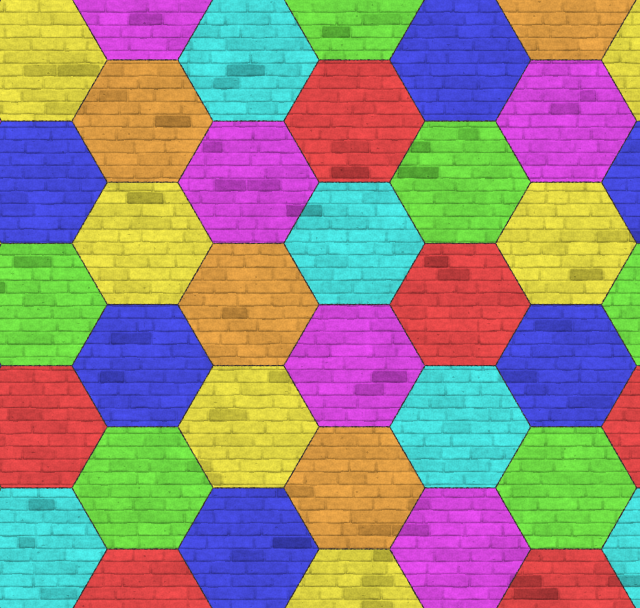
This pattern is drawn by a Shadertoy shader. Its source:

```glsl
#define HEX_HEIGHT 0.2011
#define HEX_ORIGIN vec2(0.0603, 0.0986)
#define COURSE 0.0210
#define BRICK_LENGTH 0.056
#define LENGTH_JITTER 0.55
#define MORTAR 0.0013
#define CORNER 0.0022
#define DARK_BRICKS 0.07
#define GRAIN 0.09
#define OUTLINE 0.0010
#define OUTLINE_COLOR vec3(0.22, 0.19, 0.19)

const vec3 PALETTE[7] = vec3[7](
    vec3(0.84, 0.28, 0.87),  // magenta
    vec3(0.86, 0.61, 0.27),  // orange
    vec3(0.88, 0.84, 0.27),  // yellow
    vec3(0.27, 0.29, 0.86),  // blue
    vec3(0.44, 0.86, 0.27),  // green
    vec3(0.87, 0.28, 0.28),  // red
    vec3(0.28, 0.86, 0.85)   // cyan
);
const int COLUMN_START[6] = int[6](2, 0, 6, 4, 3, 0);

float hash(vec2 p) {
    vec3 q = fract(p.xyx * vec3(0.1031, 0.1030, 0.0973));
    q += dot(q, q.yzx + 33.33);
    return fract((q.x + q.y) * q.z);
}

float cornerSlope(vec2 cell, vec2 f, vec2 corner) {
    float a = 6.2832 * hash(cell + corner);
    return dot(vec2(cos(a), sin(a)), f - corner);
}

float gradientNoise(vec2 p) {
    vec2 i = floor(p), f = p - i;
    vec2 u = f * f * f * (f * (f * 6.0 - 15.0) + 10.0);
    return mix(mix(cornerSlope(i, f, vec2(0, 0)), cornerSlope(i, f, vec2(1, 0)), u.x),
               mix(cornerSlope(i, f, vec2(0, 1)), cornerSlope(i, f, vec2(1, 1)), u.x), u.y);
}

// Column and row of the flat-topped hexagon in xy, distance to its edge in z
vec3 hexCell(vec2 p) {
    vec2 period = HEX_HEIGHT * vec2(1.7320508, 1.0);
    vec2 shift = period * vec2(0.5, -0.5);
    vec2 even = round(p / period), odd = round((p - shift) / period);
    vec2 a = p - even * period, b = p - shift - odd * period;
    bool isEven = dot(a, a) < dot(b, b);
    vec2 q = abs(isEven ? a : b);
    float edge = 0.5 * HEX_HEIGHT - max(q.y, dot(q, vec2(0.8660254, 0.5)));
    return isEven ? vec3(2.0 * even.x, even.y, edge)
                  : vec3(2.0 * odd.x + 1.0, odd.y, edge);
}

// Colours step down each column; one pair in the sixth column is swapped
vec3 hexColor(vec2 cell) {
    int column = int(mod(cell.x, 6.0));
    float row = cell.y;
    if (column == 5 && row < 2.0) row = 1.0 - row;
    return PALETTE[int(mod(float(COLUMN_START[column]) + row, 7.0))];
}

float jointAt(float i, float course) {
    return i + LENGTH_JITTER * hash(vec2(i + 57.0, course + 11.0));
}

// Brightness of the painted brickwork, about 1 on average
float brickTone(vec2 p, float px) {
    // Uneven courses and unequal brick lengths
    vec2 w = p + 0.0016 * vec2(gradientNoise(p * 70.0 + 9.0), gradientNoise(p * vec2(32.0, 45.0)));
    float course = floor(w.y / COURSE);
    float u = w.x / BRICK_LENGTH + 0.5 * mod(course, 2.0);
    float i = floor(u);
    if (u < jointAt(i, course)) i -= 1.0;
    float left = jointAt(i, course), right = jointAt(i + 1.0, course);

    // Rounded brick face
    vec2 center = vec2(0.5 * (left + right), course + 0.5);
    vec2 local = vec2((u - center.x) * BRICK_LENGTH, w.y - center.y * COURSE);
    vec2 halfSize = 0.5 * vec2((right - left) * BRICK_LENGTH, COURSE) - MORTAR;
    vec2 q = abs(local) - halfSize + CORNER;
    float d = length(max(q, 0.0)) + min(max(q.x, q.y), 0.0) - CORNER;
    d += 0.0006 * gradientNoise(p * 260.0);
    float face = 1.0 - smoothstep(-px, px, d);

    // Each brick has its own shade, a few are much darker
    vec2 id = vec2(i + 31.0, course);
    float shade = 1.0 + 0.10 * (hash(id) - 0.5);
    if (hash(id + 83.0) < DARK_BRICKS) shade -= 0.10 + 0.14 * hash(id + 19.0);
    float tone = mix(0.96, shade, face);

    // Shadow under the lower edge, light on the upper edge
    float rim = exp(-pow(d / (0.0010 + 0.5 * px), 2.0));
    float side = clamp(local.y / halfSize.y, -1.0, 1.0);
    float worn = 0.75 + 0.7 * gradientNoise(p * 38.0 + 4.0);
    tone -= rim * worn * (0.09 + 0.17 * smoothstep(0.2, 1.0, side));
    tone += 0.10 * rim * smoothstep(0.4, 1.0, -side);

    // Broad stains, fine grain and small pits
    tone += GRAIN * (0.7 * gradientNoise(p * 24.0) + gradientNoise(p * vec2(95.0, 150.0))
                   + 0.8 * gradientNoise(p * 330.0));
    tone -= 0.16 * face * smoothstep(0.42, 0.62, gradientNoise(p * vec2(120.0, 170.0) + 7.0));
    return tone;
}

void mainImage(out vec4 fragColor, in vec2 fragCoord) {
    float px = 1.0 / iResolution.y;
    vec2 p = vec2(fragCoord.x, iResolution.y - fragCoord.y) * px;
    vec3 hex = hexCell(p - HEX_ORIGIN);
    vec3 color = hexColor(hex.xy) * brickTone(p, px);

    // Thin ragged outline
    float edge = hex.z + 0.0009 * gradientNoise(p * 300.0);
    float line = 1.0 - smoothstep(OUTLINE - 0.7 * px, OUTLINE + 0.7 * px, edge);
    line *= clamp(0.85 + 0.7 * gradientNoise(p * 210.0 + 3.0), 0.0, 1.0);
    fragColor = vec4(mix(color, OUTLINE_COLOR, line), 1.0);
}
```
